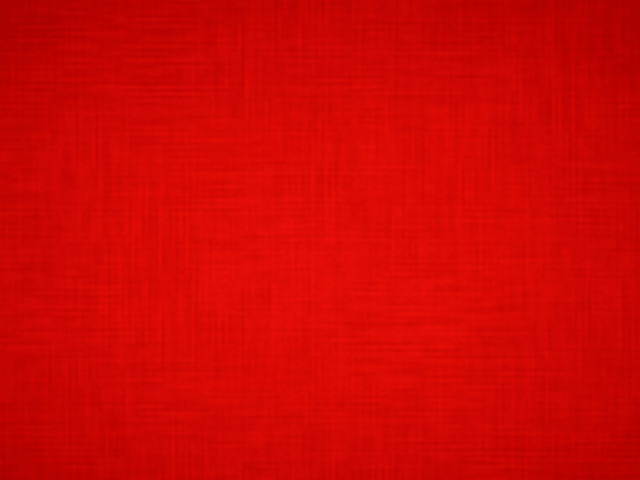
A Shadertoy shader for this texture:

```glsl
// Red woven linen cloth with fine uneven threads and softly shaded edges.

const vec3 SHADOW_RED = vec3(0.670, 0.004, 0.003);
const vec3 LIT_RED = vec3(0.880, 0.047, 0.024);
const vec2 LIGHT_CENTRE = vec2(0.50, 0.46);  // share of the canvas
const float EDGE_SHADE = 0.50;               // darkening away from the light
const float THREADS = 144.0;                 // threads per canvas height
const float THREAD_RUN = 13.0;               // thickness changes along a thread
const float THREAD_CONTRAST = 0.24;
const float RIB_CONTRAST = 0.035;
const float GRAIN_SCALE = 150.0;
const float GRAIN_CONTRAST = 0.12;
const float PATCH_SCALE = 9.0;
const float PATCH_CONTRAST = 0.07;
const float TAU = 6.2831853;

float hash(vec2 p) {
    vec3 q = fract(p.xyx * vec3(0.1031, 0.1030, 0.0973));
    q += dot(q, q.yzx + 33.33);
    return fract((q.x + q.y) * q.z);
}

// Smooth value noise from -0.5 to 0.5.
float noise(vec2 p) {
    vec2 cell = floor(p);
    vec2 f = fract(p);
    f = f * f * (3.0 - 2.0 * f);
    float low = mix(hash(cell), hash(cell + vec2(1.0, 0.0)), f.x);
    float high = mix(hash(cell + vec2(0.0, 1.0)), hash(cell + 1.0), f.x);
    return mix(low, high, f.y) - 0.5;
}

// One thread direction: across counts threads, along follows them.
float threads(float across, float along, float seed) {
    float bend = 0.5 * noise(vec2(across * 5.0, along * 6.0) + seed);
    float row = across * THREADS + bend;
    float uneven = noise(vec2(row, along * THREAD_RUN) + seed);
    uneven += 0.5 * noise(vec2(row * 0.5, along * THREAD_RUN * 2.5) + seed * 2.0);
    float rib = cos(TAU * row * 0.5);
    return THREAD_CONTRAST * uneven + RIB_CONTRAST * rib;
}

void mainImage(out vec4 fragColor, in vec2 fragCoord) {
    vec2 uv = fragCoord / iResolution.xy;
    vec2 p = fragCoord / iResolution.y;

    // Broad light, falling off towards the corners
    vec2 offset = 2.0 * (uv - LIGHT_CENTRE);
    float light = 1.0 - EDGE_SHADE * dot(offset, offset);

    // Warp and weft, each showing more strongly in some patches
    float balance = 0.5 + 0.7 * noise(p * 6.0 + 71.0);
    float warp = threads(p.x, p.y, 11.0);
    float weft = threads(p.y, p.x, 47.0);
    float weave = 1.3 * mix(warp, weft, balance);

    // Fibre grain and faint cloudy wear
    float grain = GRAIN_CONTRAST * noise(p * GRAIN_SCALE + 5.0);
    float wear = PATCH_CONTRAST * noise(p * PATCH_SCALE + 29.0);

    float tone = clamp(light + weave + grain + wear, 0.0, 1.2);
    vec3 colour = SHADOW_RED + (LIT_RED - SHADOW_RED) * vec3(tone, pow(vec2(tone), vec2(1.6)));
    fragColor = vec4(colour, 1.0);
}
```
